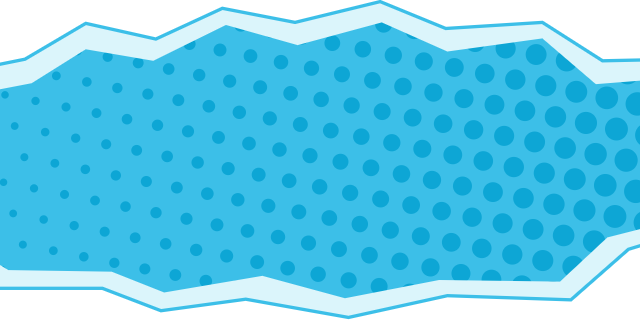
Reproduce this background procedurally as a Shadertoy shader.

```glsl
const vec3 WHITE = vec3(1.0);
const vec3 PALE = vec3(0.86, 0.96, 0.985);
const vec3 SKY = vec3(0.235, 0.75, 0.91);
const vec3 DEEP = vec3(0.05, 0.65, 0.835);

const float LINE_HALF_WIDTH = 0.0052;
const vec2 DOT_ORIGIN = vec2(0.6875, 0.8438);
const mat2 DOT_LATTICE = mat2(0.0953, -0.0190, 0.0302, -0.0974);
const float DOT_RADIUS = 0.0115;  // at the left side
const float DOT_GROWTH = 0.0126;  // per unit of x

// Corners of the jagged edges, left to right
const int CORNERS = 11;
const vec2 TOP_RIM[CORNERS] = vec2[CORNERS](
    vec2(-0.026, 0.794), vec2(0.078, 0.815), vec2(0.268, 0.927), vec2(0.487, 0.878),
    vec2(0.695, 0.974), vec2(0.922, 0.930), vec2(1.188, 0.995), vec2(1.393, 0.911),
    vec2(1.695, 0.930), vec2(1.883, 0.810), vec2(2.026, 0.813));
const vec2 TOP_PANEL[CORNERS] = vec2[CORNERS](
    vec2(-0.026, 0.716), vec2(0.099, 0.740), vec2(0.268, 0.846), vec2(0.479, 0.810),
    vec2(0.706, 0.922), vec2(0.930, 0.859), vec2(1.193, 0.930), vec2(1.398, 0.839),
    vec2(1.695, 0.880), vec2(1.862, 0.737), vec2(2.026, 0.750));
const vec2 LOW_PANEL[CORNERS] = vec2[CORNERS](
    vec2(-0.026, 0.188), vec2(0.026, 0.156), vec2(0.349, 0.151), vec2(0.513, 0.086),
    vec2(0.820, 0.138), vec2(1.078, 0.068), vec2(1.372, 0.125), vec2(1.750, 0.120),
    vec2(1.898, 0.258), vec2(2.000, 0.284), vec2(2.026, 0.292));
const vec2 LOW_RIM[CORNERS] = vec2[CORNERS](
    vec2(-0.026, 0.099), vec2(0.000, 0.099), vec2(0.320, 0.099), vec2(0.503, 0.029),
    vec2(0.768, 0.065), vec2(1.089, 0.008), vec2(1.398, 0.076), vec2(1.784, 0.063),
    vec2(1.964, 0.221), vec2(2.000, 0.232), vec2(2.026, 0.239));

// Signed distance to a jagged edge, positive above it
float edgeDistance(vec2 p, vec2 corners[CORNERS]) {
    p.x = clamp(p.x, 0.0, 2.0);
    float nearest = 10.0;
    float side = 1.0;
    for (int i = 0; i < CORNERS - 1; i++) {
        vec2 a = corners[i];
        vec2 along = corners[i + 1] - a;
        vec2 q = p - a;
        float t = clamp(dot(q, along) / dot(along, along), 0.0, 1.0);
        nearest = min(nearest, length(q - along * t));
        if (q.x >= 0.0 && q.x < along.x)
            side = q.y * along.x > q.x * along.y ? 1.0 : -1.0;
    }
    return nearest * side;
}

// Signed distance to the area between two edges, negative inside
float bandDistance(vec2 p, vec2 top[CORNERS], vec2 low[CORNERS]) {
    return max(edgeDistance(p, top), -edgeDistance(p, low));
}

// Slanted lattice of dots that grow to the right
float dotDistance(vec2 p) {
    vec2 cell = round(inverse(DOT_LATTICE) * (p - DOT_ORIGIN));
    vec2 center = DOT_ORIGIN + DOT_LATTICE * cell;
    return length(p - center) - (DOT_RADIUS + DOT_GROWTH * center.x);
}

// Antialiased coverage over one pixel
float coverage(float d) {
    return clamp(0.5 - d * iResolution.y, 0.0, 1.0);
}

void mainImage(out vec4 fragColor, in vec2 fragCoord) {
    vec2 p = fragCoord / iResolution.y;
    p.x += 1.0 - 0.5 * iResolution.x / iResolution.y;

    float rim = bandDistance(p, TOP_RIM, LOW_RIM);
    float panel = bandDistance(p, TOP_PANEL, LOW_PANEL);

    // Pale border with a thin outline
    vec3 color = mix(WHITE, PALE, coverage(rim));
    color = mix(color, SKY, coverage(abs(rim) - LINE_HALF_WIDTH));

    // Dotted panel
    vec3 dotted = mix(SKY, DEEP, coverage(dotDistance(p)));
    color = mix(color, dotted, coverage(panel));

    fragColor = vec4(color, 1.0);
}
```
